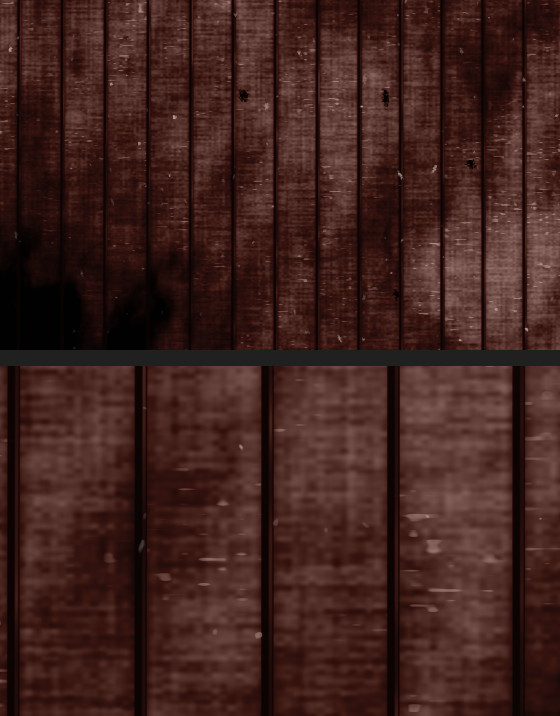
Top: the whole. Bottom: its middle third, enlarged.
Reproduce this texture procedurally as a Shadertoy shader.

```glsl
// Dark stained wall of thirteen vertical tongue-and-groove boards.
// One tone value is built from broad stains, warped noise and fine saw marks,
// then cut by beaded grooves, flecked with chipped paint and coloured by a ramp.

float hash(vec2 p) {
    vec3 q = fract(p.xyx * vec3(0.1031, 0.1030, 0.0973));
    q += dot(q, q.yzx + 33.33);
    return fract((q.x + q.y) * q.z);
}

float noise(vec2 p) {
    vec2 i = floor(p), f = fract(p);
    f = f * f * (3.0 - 2.0 * f);
    return mix(mix(hash(i), hash(i + vec2(1, 0)), f.x),
               mix(hash(i + vec2(0, 1)), hash(i + vec2(1, 1)), f.x), f.y);
}

float fbm(vec2 p) {
    float sum = 0.0, gain = 0.5;
    for (int i = 0; i < 5; i++) {
        sum += gain * noise(p);
        p = mat2(1.6, 1.2, -1.2, 1.6) * p + 7.3;
        gain *= 0.5;
    }
    return sum;
}

// Soft elliptical patch
float patchAt(vec2 p, vec2 center, vec2 radius) {
    vec2 d = (p - center) / radius;
    return exp(-dot(d, d));
}

// Broad light and dark areas across the whole wall
float broadTone(vec2 p) {
    float t = 0.30;
    t -= 0.36 * patchAt(p, vec2(0.0, 0.0), vec2(0.42, 0.45));
    t -= 0.12 * patchAt(p, vec2(0.70, 0.0), vec2(0.55, 0.20));
    t -= 0.05 * patchAt(p, vec2(0.10, 0.75), vec2(0.30, 0.50));
    t -= 0.11 * patchAt(p, vec2(1.55, 0.95), vec2(0.28, 0.35));
    t -= 0.10 * patchAt(p, vec2(1.10, 0.38), vec2(0.09, 0.14));
    t -= 0.13 * patchAt(p, vec2(1.43, 0.47), vec2(0.07, 0.10));
    t -= 0.10 * patchAt(p, vec2(0.64 + 0.3 * (p.y - 0.4), 0.43), vec2(0.06, 0.17));
    t += 0.08 * patchAt(p, vec2(0.75, 0.70), vec2(0.45, 0.40));
    t += 0.12 * patchAt(p, vec2(1.42, 0.25), vec2(0.30, 0.20));
    return t;
}

// Irregular flecks, at most one in each grid cell
float flecks(vec2 p, float scale, float share, float size, float soft) {
    vec2 cell = floor(p * scale);
    float seed = hash(cell + 3.7);
    vec2 center = 0.3 + 0.4 * vec2(hash(cell + 11.0), hash(cell + 29.0));
    vec2 d = (fract(p * scale) - center) / scale;
    d.x += (seed / share - 0.5) * d.y;
    d.y *= mix(0.4, 1.5, hash(cell + 47.0));
    float r = size * (0.4 + hash(cell + 61.0)) * (0.4 + 1.2 * noise(p * 260.0));
    return step(seed, share) * (1.0 - smoothstep(-soft, soft, length(d) - r));
}

void mainImage(out vec4 fragColor, in vec2 fragCoord) {
    vec2 uv = fragCoord / iResolution.xy;
    vec2 p = uv * vec2(1.6, 1.0);
    float pixel = 1.0 / iResolution.y;

    // Board index and signed distance to the nearest groove;
    // the boards narrow slightly toward the right
    float x = uv.x - 0.034 + 0.003 * (uv.y - 0.5) * (uv.x - 0.7);
    float n = x * (12.87 + 0.47 * x);
    float board = floor(n);
    float s = (n - round(n)) * 1.6 / (12.87 + 0.94 * x);
    vec2 grainP = p + vec2(0.0, 5.3 * hash(vec2(board + 9.0, 2.0)));

    // Stains, smears and weathering
    float warp = fbm(p * 4.0 + 20.0);
    float tone = broadTone(p + 0.12 * (warp - 0.5));
    tone += 0.38 * (fbm(vec2(p.x * 8.0 - p.y * 2.0, p.y * 4.0) + 2.0 * warp) - 0.49);
    tone += 0.14 * (fbm(grainP * vec2(28.0, 12.0)) - 0.49);
    tone += 0.05 * (hash(vec2(board + 5.0, 8.0)) - 0.5);

    // Horizontal saw marks, vertical grain and grit
    float lit = smoothstep(0.0, 0.3, tone);
    float marks = 0.12 * (noise(grainP * vec2(14.0, 170.0)) - 0.5);
    marks += 0.07 * (noise(grainP * vec2(150.0, 7.0)) - 0.5);
    marks += 0.10 * (noise(grainP * vec2(130.0, 190.0)) - 0.5);
    tone += marks * lit;

    // Pale scuffs gathered in worn areas
    float worn = smoothstep(0.5, 0.75, noise(grainP * vec2(9.0, 14.0)));
    tone += 0.22 * worn * lit * smoothstep(0.76, 0.95, noise(grainP * vec2(55.0, 210.0)));

    // Dark knots and dents
    tone -= 0.30 * flecks(p + 0.37, 5.0, 0.12, 0.012, 0.006);

    // Groove: soft shade, deep slot, then a worn rounded bead
    float wear = noise(vec2(board * 7.0 + floor(n + 0.5), p.y * 18.0));
    tone *= 1.0 - 0.45 * exp(-s * s / 0.00008);
    float slot = 1.0 - smoothstep(-pixel, pixel, abs(s) - 0.0058);
    tone = mix(tone, 0.035, 0.93 * slot);
    float bead = 1.0 - smoothstep(0.0, 0.0012 + pixel, abs(s - 0.0030) - 0.0006);
    tone += bead * lit * (0.08 + 0.16 * wear * wear);

    // Tone to reddish brown, growing greyer as it lightens
    tone = clamp(tone, 0.008, 0.68);
    vec3 wood = vec3(tone, max(tone - 0.135, 0.36 * tone), max(tone - 0.162, 0.29 * tone));

    // Chipped paint
    float chips = flecks(p, 11.0, 0.20, 0.0035, pixel);
    chips = max(chips, 0.6 * flecks(p + 0.61, 19.0, 0.16, 0.0024, pixel));
    wood = mix(wood, vec3(0.78, 0.68, 0.65), chips * (0.25 + 0.6 * lit * hash(floor(p * 11.0))));

    fragColor = vec4(wood, 1.0);
}
```
